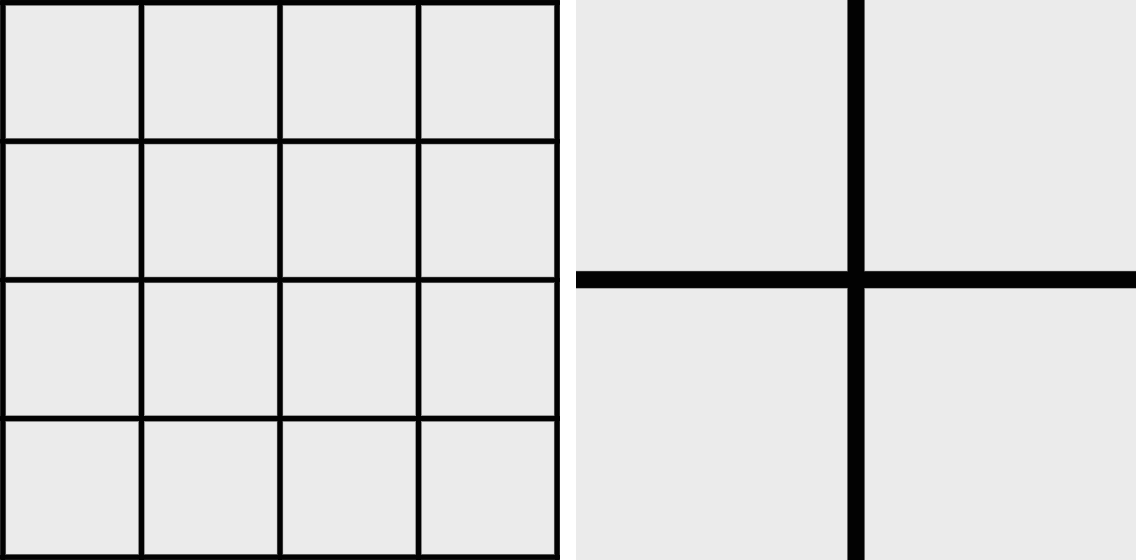
Left, the full canvas; right, a detail of the centre.
Give the GLSL for this pattern, as a WebGL 2 fragment shader.

```glsl
#version 300 es
precision highp float;

uniform vec2 u_resolution;
out vec4 fragColor;

const vec3 TILE_COLOR = vec3(0.92);
const vec3 LINE_COLOR = vec3(0.006);
const float TILE_COUNT = 4.0;
const float LINE_WIDTH = 0.0102;
const float CORNER_RADIUS = 0.005;
const vec2 FIRST_LINE = vec2(0.0052, 0.0050);
const vec2 LAST_LINE = vec2(0.9948, 0.9954);

// Distance to the nearest of a set of evenly spaced lines on each axis.
vec2 lineDistance(vec2 point, vec2 start, vec2 pitch) {
    vec2 cell = (point - start) / pitch;
    return abs(fract(cell + 0.5) - 0.5) * pitch;
}

// Signed distance to a box with rounded corners.
float roundedBox(vec2 point, vec2 halfSize, float radius) {
    vec2 d = abs(point) - halfSize + radius;
    return length(max(d, 0.0)) + min(max(d.x, d.y), 0.0) - radius;
}

// Soft coverage of a shape from its signed distance.
float coverage(float signedDistance, float softness) {
    return 1.0 - smoothstep(-softness, softness, signedDistance);
}

void main() {
    vec2 uv = gl_FragCoord.xy / u_resolution;
    float softness = 0.9 / min(u_resolution.x, u_resolution.y);

    // Grid lines
    vec2 pitch = (LAST_LINE - FIRST_LINE) / TILE_COUNT;
    vec2 toLine = lineDistance(uv, FIRST_LINE, pitch);
    float grid = coverage(min(toLine.x, toLine.y) - 0.5 * LINE_WIDTH, softness);

    // Rounded outer corners of the frame
    float frame = coverage(roundedBox(uv - 0.5, vec2(0.502), CORNER_RADIUS + 0.002), softness);

    fragColor = vec4(mix(TILE_COLOR, LINE_COLOR, grid * frame), 1.0);
}
```
